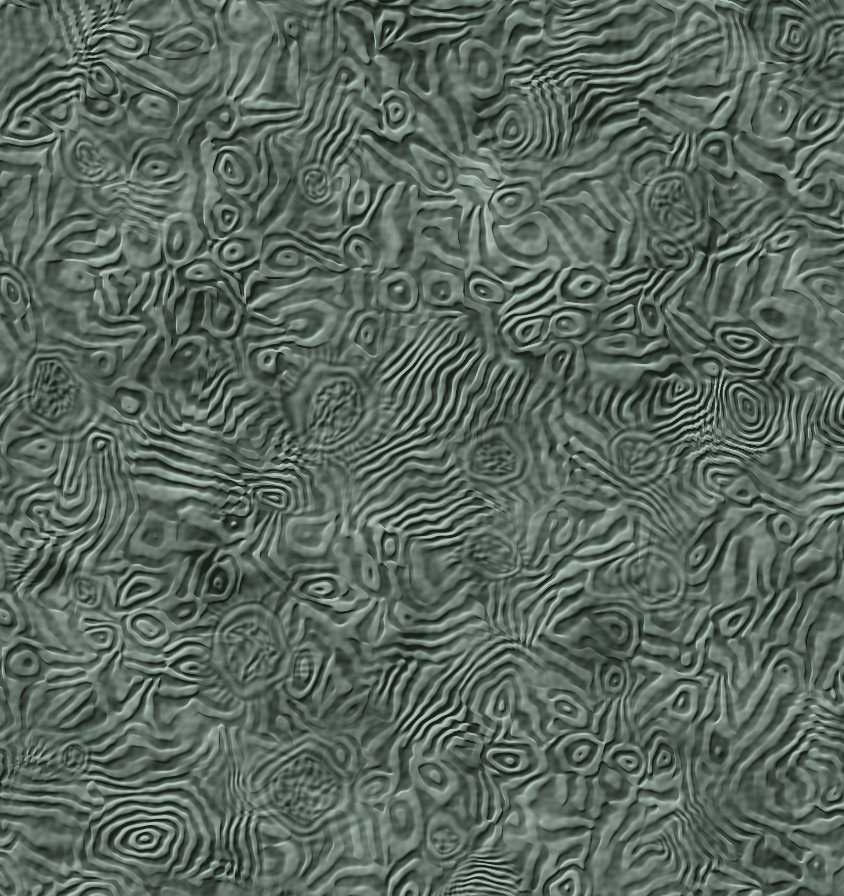
Give the GLSL for this texture, as a Shadertoy shader.

```glsl
// Grey-green embossed relief of curling ridges, striped fans and ringed rosettes.

const float TAU = 6.2832;
const vec3 SHADOW = vec3(0.19, 0.235, 0.20);
const vec3 HIGHLIGHT = vec3(0.595, 0.665, 0.635);

vec2 hash2(vec2 p) {
    vec3 q = fract(vec3(p.xyx) * vec3(0.1031, 0.1030, 0.0973));
    q += dot(q, q.yzx + 33.33);
    return fract((q.xx + q.yz) * q.zy);
}

vec2 direction(float angle) {
    return vec2(cos(angle), sin(angle));
}

float cornerSlope(vec2 cell, vec2 offset) {
    return dot(direction(TAU * hash2(cell + 57.0).x), offset);
}

float gradientNoise(vec2 p) {
    vec2 i = floor(p), f = p - i;
    vec2 u = f * f * f * (f * (f * 6.0 - 15.0) + 10.0);
    vec2 x = vec2(1.0, 0.0);
    float low = mix(cornerSlope(i, f), cornerSlope(i + x, f - x), u.x);
    float high = mix(cornerSlope(i + x.yx, f - x.yx), cornerSlope(i + 1.0, f - 1.0), u.x);
    return 1.4 * mix(low, high, u.y);
}

vec2 warp(vec2 p, float scale, float amount) {
    vec2 q = p * scale;
    return p + amount * vec2(gradientNoise(q), gradientNoise(q + 31.7));
}

// Sum of scattered wave patches (rings, stripes or fans) as a complex wave.
vec2 wavePatches(vec2 p, float size, float shortWave, float longWave, float seed) {
    vec2 cell = floor(p / size), f = p / size - cell, sum = vec2(0.0);
    for (int y = -1; y <= 1; y++)
    for (int x = -1; x <= 1; x++) {
        vec2 o = vec2(x, y);
        vec2 place = hash2(cell + o + seed);
        vec2 kind = hash2(cell + o + seed + 19.0);
        vec2 q = f - o - 0.2 - 0.6 * place;
        vec2 axis = direction(TAU * kind.y);
        vec2 local = vec2(dot(q, axis), dot(q, vec2(-axis.y, axis.x)));
        float k = TAU * size / mix(shortWave, longWave, place.y);
        float rings = length(local * vec2(1.0, 1.3));
        float fan = 1.5 * atan(local.y, local.x + 1.5);
        float path = kind.x < 0.4 ? rings : (kind.x < 0.75 ? fan : local.x);
        float weight = pow(max(1.0 - dot(q, q) / 1.44, 0.0), 6.0);
        sum += weight * direction(k * path + TAU * place.x);
    }
    return sum;
}

// Steep-sided ridges: the flattened wave keeps its edges crisp.
float ridgeHeight(vec2 wave, float softness) {
    float s = 1.6 * wave.y / (length(wave) + softness);
    return 1.25 * s / sqrt(1.0 + s * s);
}

// Round cells: pebbled core, uneven rim, rings or rays fading outwards.
float addRosettes(vec2 p, float base, float size) {
    vec2 cell = floor(p / size);
    float pebbles = 1.7 * gradientNoise(p * 125.0) - 0.15;
    float height = base;
    for (int y = -1; y <= 1; y++)
    for (int x = -1; x <= 1; x++) {
        vec2 id = cell + vec2(x, y);
        vec2 kind = hash2(id + 7.0);
        if (kind.x > 0.6) continue;
        vec2 q = p - size * (id + 0.2 + 0.6 * hash2(id + 3.0));
        float radius = mix(0.016, 0.046, kind.y);
        float d = length(q);
        float rings = 0.75 * cos(TAU * (d - radius) / 0.0125);
        float rays = 0.7 * cos(floor(radius * 900.0) * atan(q.y, q.x));
        float skirt = kind.x < 0.04 ? mix(rings, rays, smoothstep(1.1, 1.4, d / radius)) : rings;
        float body = mix(pebbles, skirt + 0.25 * base, smoothstep(0.65, 0.85, d / radius));
        float cover = 0.9 * (1.0 - smoothstep(1.0, 1.8, d / radius));
        height = mix(height, body, cover);
    }
    return height;
}

float reliefHeight(vec2 p) {
    vec2 q = warp(warp(warp(p, 8.0, 0.021), 22.0, 0.008), 55.0, 0.003);
    float broad = ridgeHeight(wavePatches(q, 0.13, 0.010, 0.018, 11.0), 0.1);
    float curly = ridgeHeight(wavePatches(q, 0.047, 0.014, 0.026, 83.0), 0.08);
    float region = smoothstep(0.08, 0.25, gradientNoise(p * 5.0 + 4.0));
    float strength = 0.95 + 0.5 * gradientNoise(p * 8.0 + 50.0) + 0.6 * gradientNoise(p * 23.0 + 9.0);
    float height = mix(curly, broad, region) * strength + 0.5 * gradientNoise(p * 105.0);
    return addRosettes(warp(warp(p, 13.0, 0.014), 40.0, 0.005), height, 0.22);
}

void mainImage(out vec4 fragColor, in vec2 fragCoord) {
    vec2 p = fragCoord / iResolution.y;

    // Crest brightness plus side light from the upper left.
    vec2 toLight = 0.0028 * normalize(vec2(-0.5, 0.85));
    float height = reliefHeight(p);
    float slope = height - reliefHeight(p + toLight);
    float relief = 0.38 * height + 0.60 * slope;

    // Broad hollows, with a few deep dark ones, under the ridges.
    vec2 q = warp(p, 12.0, 0.03);
    float hollows = 0.16 * gradientNoise(q * 6.0 + 20.0) + 0.20 * gradientNoise(q * 16.0)
                  + 0.16 * gradientNoise(q * 31.0 + 40.0);
    hollows -= 0.3 * smoothstep(0.4, 0.8, gradientNoise(q * 10.0 + 70.0));
    float tone = clamp(0.40 + hollows + 0.55 * relief, -0.25, 1.2);

    fragColor = vec4(mix(SHADOW, HIGHLIGHT, tone), 1.0);
}
```
